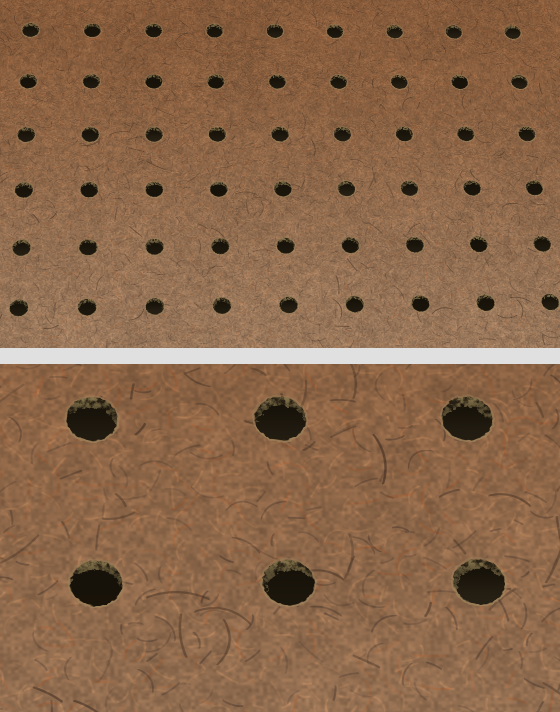
Top: the whole. Bottom: its middle third, enlarged.
Reproduce this pattern procedurally as a Shadertoy shader.

```glsl
// Perforated brown hardboard in slight perspective, with round holes and pressed wood fibres.

const float PI = 3.14159265;
const float HOLE_RADIUS = 0.138;   // in units of the hole spacing
const float HOLE_SPACING = 0.165;  // in units of the canvas height

float hash(vec2 p) {
    vec3 q = fract(p.xyx * vec3(0.1031, 0.1030, 0.0973));
    q += dot(q, q.yzx + 33.33);
    return fract((q.x + q.y) * q.z);
}

vec4 hash4(vec2 p) {
    return vec4(hash(p), hash(p + 17.3), hash(p + 41.7), hash(p + 83.1));
}

float noise(vec2 p) {
    vec2 cell = floor(p), f = fract(p);
    f = f * f * (3.0 - 2.0 * f);
    float low = mix(hash(cell), hash(cell + vec2(1, 0)), f.x);
    float high = mix(hash(cell + vec2(0, 1)), hash(cell + vec2(1, 1)), f.x);
    return mix(low, high, f.y);
}

float fbm(vec2 p) {
    float sum = 0.0, weight = 0.5;
    for (int i = 0; i < 4; i++) {
        sum += weight * noise(p);
        p = mat2(0.8, 0.6, -0.6, 0.8) * p * 2.03 + 19.1;
        weight *= 0.5;
    }
    return sum / 0.9375;
}

// Maps the canvas to the board, where holes sit on whole numbers.
vec2 boardCoords(vec2 canvas) {
    mat3 projection = mat3(0.1782, 0.0011, 0.00346,
                          -0.0078, 0.1429, -0.019,
                           0.0882, 0.0861, 1.0);
    vec3 board = inverse(projection) * vec3(canvas, 1.0);
    return board.xy / board.z;
}

// Coverage by scattered, bent strands, one candidate per cell.
float fibres(vec2 p, float scale, float halfWidth, float density, float seed, float pixel) {
    vec2 g = p * scale + seed;
    vec2 home = floor(g);
    float coverage = 0.0;
    for (int y = -1; y <= 1; y++) {
        for (int x = -1; x <= 1; x++) {
            vec2 cell = home + vec2(x, y);
            vec4 r = hash4(cell + seed);
            float angle = r.z * PI, c = cos(angle), s = sin(angle);
            vec2 d = mat2(c, -s, s, c) * (g - cell - r.xy);
            d.y += (r.w - 0.5) * 1.6 * d.x * d.x;
            float halfLength = mix(0.15, 0.65, fract(r.w * 7.0));
            float dist = length(vec2(max(abs(d.x) - halfLength, 0.0), d.y)) / scale;
            float kept = step(fract(r.z * 13.0), density) * mix(0.4, 1.0, r.x);
            coverage = max(coverage, kept * clamp((halfWidth - dist) / pixel + 0.5, 0.0, 1.0));
        }
    }
    return coverage;
}

vec3 hardboard(vec2 p, vec2 canvas, float pixel) {
    // Warm at the far edge, paler and greyer toward the viewer
    vec3 color = mix(vec3(0.525, 0.358, 0.233), vec3(0.60, 0.467, 0.355), smoothstep(0.0, 1.05, canvas.y));
    color *= 0.95 + 0.10 * fbm(p * 7.0);
    color *= 1.0 + 0.22 * (fbm(p * 75.0) - 0.5);
    color *= 1.0 + 0.20 * (noise(p * 310.0) - 0.5);

    // Pressed strands, from pale flecks to sparse dark hairs
    float pale = fibres(p, 58.0, 0.0010, 0.8, 3.0, pixel);
    float rust = fibres(p, 42.0, 0.0011, 0.6, 29.0, pixel);
    float dark = fibres(p, 46.0, 0.0009, 0.45, 57.0, pixel);
    float hair = fibres(p, 24.0, 0.0011, 0.22, 91.0, pixel);
    color = mix(color, color * vec3(1.20, 1.17, 1.12), pale * 0.65);
    color = mix(color, color * vec3(1.08, 0.91, 0.77), rust * 0.7);
    color = mix(color, color * vec3(0.68, 0.69, 0.74), dark * 0.75);
    return mix(color, vec3(0.25, 0.18, 0.13), hair * 0.62);
}

vec3 drillHole(vec3 color, vec2 board, float edge) {
    vec2 id = round(board);
    vec2 local = board - id;
    vec4 vary = hash4(id + 7.0);
    float rough = noise(board * 65.0) - 0.5;
    float dist = length(local) - HOLE_RADIUS + 0.010 * rough;

    // Frayed pale lip, strongest on the near side
    float lip = 1.0 - smoothstep(0.006, 0.006 + edge * 1.5, dist);
    float nearSide = smoothstep(-0.10, 0.13, local.y);
    color = mix(color, vec3(0.62, 0.52, 0.36), lip * mix(0.35, 0.70, nearSide));

    // Fibrous far wall, then the shadow below it
    float grain = fbm(board * 48.0 + id * 9.0);
    vec3 wall = mix(vec3(0.15, 0.12, 0.07), vec3(0.46, 0.40, 0.26), smoothstep(0.25, 0.72, grain));
    wall *= mix(0.75, 1.1, smoothstep(-0.05, -0.13, local.y));
    vec2 shadowCenter = vec2((vary.x - 0.5) * 0.035, mix(0.047, 0.067, vary.y));
    float shadowDist = length(local - shadowCenter) - HOLE_RADIUS + 0.05 * (grain - 0.5);
    vec3 depth = mix(vec3(0.09, 0.07, 0.035), vec3(0.15, 0.125, 0.08), nearSide * vary.z);
    vec3 inside = mix(wall, depth, 1.0 - smoothstep(-edge, edge, shadowDist));
    return mix(color, inside, 1.0 - smoothstep(-edge, edge, dist + 0.003));
}

void mainImage(out vec4 fragColor, in vec2 fragCoord) {
    float pixel = 1.0 / iResolution.y;
    vec2 canvas = vec2(fragCoord.x, iResolution.y - fragCoord.y) * pixel;
    vec2 board = boardCoords(canvas);
    vec3 color = hardboard(board * HOLE_SPACING, canvas, pixel);
    color = drillHole(color, board, 0.7 * pixel / HOLE_SPACING);
    fragColor = vec4(clamp(color, 0.0, 1.0), 1.0);
}
```
